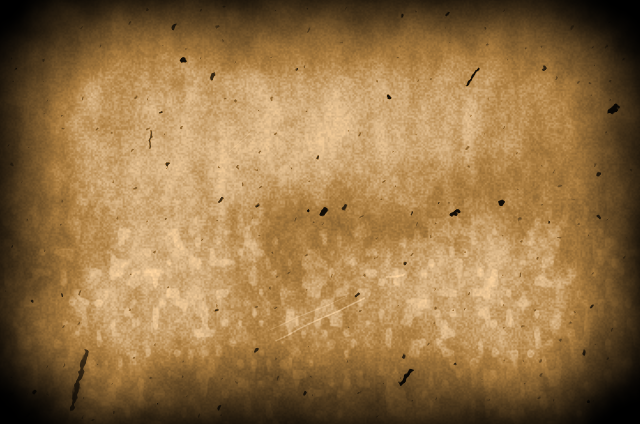
A WebGL 2 fragment shader for this texture:

```glsl
#version 300 es
precision highp float;
// Weathered ochre plate: a tone field of soft stains, vertical streaks and
// mottling is darkened by a rounded vignette, tinted by one warm colour ramp,
// then marked with pale scratches, dark cracks and scattered specks.
uniform vec2 u_resolution;
out vec4 outColor;

#define BASE_TONE 0.73
#define STREAKS 0.13
#define MOTTLE 0.16
#define GRAIN 0.11
#define CORNER_RADIUS 0.30
#define VIGNETTE_START -0.09
#define VIGNETTE_END 0.20
#define SPECK_CHANCE 0.26

float hash(vec2 p) {
  vec3 q = fract(vec3(p.xyx) * 0.1031);
  q += dot(q, q.yzx + 33.33);
  return fract((q.x + q.y) * q.z);
}

float noise(vec2 p) {
  vec2 i = floor(p), f = fract(p);
  f = f * f * (3.0 - 2.0 * f);
  return mix(mix(hash(i), hash(i + vec2(1, 0)), f.x),
             mix(hash(i + vec2(0, 1)), hash(i + vec2(1, 1)), f.x), f.y);
}

float fbm(vec2 p) {
  float sum = 0.0, amp = 0.5;
  for (int i = 0; i < 5; i++) {
    sum += amp * noise(p);
    p = mat2(1.6, 1.2, -1.2, 1.6) * p + 7.3;
    amp *= 0.5;
  }
  return sum;
}

float stain(vec2 p, vec2 center, vec2 size) {
  vec2 d = (p - center) / size;
  return exp(-dot(d, d));
}

// Soft-edged stroke from a to b; equal ends give a round blot
float stroke(vec2 p, vec2 a, vec2 b, float width) {
  vec2 ab = b - a;
  float t = clamp(dot(p - a, ab) / max(dot(ab, ab), 1e-6), 0.0, 1.0);
  float soft = 0.7 / u_resolution.y;
  return 1.0 - smoothstep(width - soft, width + soft, length(p - a - t * ab));
}

// One randomly sized, slanted speck in some cells of a grid
float specks(vec2 p, float cells, float radius) {
  vec2 id = floor(p * cells);
  float seed = hash(id + cells);
  vec2 c = (id + 0.25 + 0.5 * vec2(hash(id + 3.7), hash(id + 9.1))) / cells;
  float r = radius * (0.35 + 0.65 * hash(id + 5.5));
  vec2 tail = vec2(0.6, 1.0) * r * 2.0 * hash(id + 2.3);
  return step(seed, SPECK_CHANCE) * stroke(p, c, c + tail, r);
}

// Large light and dark areas
float stains(vec2 p) {
  float light = 0.09 * stain(p, vec2(0.49, 0.65), vec2(0.28, 0.18))
              + 0.10 * stain(p, vec2(0.88, 0.68), vec2(0.32, 0.14))
              + 0.10 * stain(p, vec2(0.37, 0.35), vec2(0.20, 0.16))
              + 0.10 * stain(p, vec2(1.12, 0.33), vec2(0.22, 0.14));
  float dark = 0.13 * stain(p, vec2(0.84, 0.48), vec2(0.28, 0.06))
             + 0.08 * stain(p, vec2(1.12, 0.56), vec2(0.20, 0.08))
             + 0.15 * stain(p, vec2(0.72, 0.08), vec2(0.32, 0.12))
             + 0.13 * stain(p, vec2(0.12, 0.41), vec2(0.09, 0.16))
             + 0.08 * stain(p, vec2(0.67, 0.38), vec2(0.10, 0.09))
             + 0.11 * stain(p, vec2(1.36, 0.55), vec2(0.12, 0.20));
  return light - dark;
}

vec3 ochre(float tone) {
  float pale = smoothstep(0.64, 0.88, tone);
  return tone * vec3(1.0, 0.725 + 0.11 * pale, 0.36 + 0.26 * pale);
}

void main() {
  vec2 p = gl_FragCoord.xy / u_resolution.y;
  vec2 halfSize = 0.5 * vec2(u_resolution.x / u_resolution.y, 1.0);

  // Surface tone
  vec2 warp = 0.06 * (vec2(fbm(p * 7.0), fbm(p * 7.0 + 20.0)) - 0.5);
  float tone = BASE_TONE + stains(p + warp);
  tone += STREAKS * (fbm(p * vec2(38.0, 7.0)) - 0.48);
  tone += MOTTLE * (fbm(p * vec2(28.0, 20.0) + 40.0) - 0.48);
  float lower = 1.0 - smoothstep(0.35, 0.7, p.y);
  tone += 0.09 * lower * smoothstep(0.58, 0.8, noise(p * vec2(60.0, 42.0)));
  tone += GRAIN * (noise(p * 240.0) - 0.5);

  // Rounded vignette
  vec2 q = abs(p - halfSize) - halfSize + CORNER_RADIUS;
  float depth = CORNER_RADIUS - length(max(q, 0.0)) - min(max(q.x, q.y), 0.0);
  float ragged = depth + 0.06 * (fbm(p * 9.0 + 60.0) - 0.48);
  tone *= smoothstep(VIGNETTE_START, VIGNETTE_END, ragged);

  // Pale scratches
  vec2 bent = p + 0.012 * (noise(p * 18.0) - 0.5);
  float scratch = stroke(bent, vec2(0.655, 0.200), vec2(0.860, 0.298), 0.0017);
  scratch += 0.6 * stroke(bent, vec2(0.640, 0.225), vec2(0.820, 0.304), 0.001);
  scratch += 0.5 * stroke(bent, vec2(0.540, 0.642), vec2(0.596, 0.692), 0.001);
  scratch += 0.8 * stroke(bent, vec2(0.910, 0.345), vec2(0.955, 0.355), 0.002);
  tone += 0.13 * scratch;

  // Dark blots, cracks and scattered specks
  vec2 rough = p + 0.007 * (vec2(noise(p * 130.0), noise(p * 130.0 + 50.0)) - 0.5);
  float dirt = stroke(rough, vec2(0.760, 0.498), vec2(0.765, 0.505), 0.007);
  dirt += stroke(rough, vec2(0.727, 0.502), vec2(0.727, 0.502), 0.004);
  dirt += stroke(rough, vec2(0.428, 0.857), vec2(0.435, 0.860), 0.004);
  dirt += stroke(rough, vec2(0.916, 0.771), vec2(0.916, 0.771), 0.005);
  dirt += stroke(rough, vec2(1.100, 0.800), vec2(1.129, 0.838), 0.003);
  dirt += stroke(rough, vec2(1.440, 0.738), vec2(1.452, 0.747), 0.007);
  dirt += stroke(rough, vec2(1.066, 0.492), vec2(1.080, 0.502), 0.005);
  dirt += stroke(rough, vec2(1.184, 0.522), vec2(1.184, 0.522), 0.006);
  dirt += stroke(rough, vec2(0.945, 0.095), vec2(0.970, 0.126), 0.004);
  dirt += 0.7 * stroke(rough, vec2(0.168, 0.035), vec2(0.203, 0.170), 0.005);
  dirt += 0.7 * stroke(rough, vec2(0.351, 0.653), vec2(0.358, 0.690), 0.0015);
  dirt += 0.8 * specks(rough, 9.0, 0.0045) + 0.4 * specks(rough, 24.0, 0.0025);
  tone *= 1.0 - 0.9 * clamp(dirt, 0.0, 1.0);

  outColor = vec4(ochre(clamp(tone, 0.0, 1.0)), 1.0);
}
```
